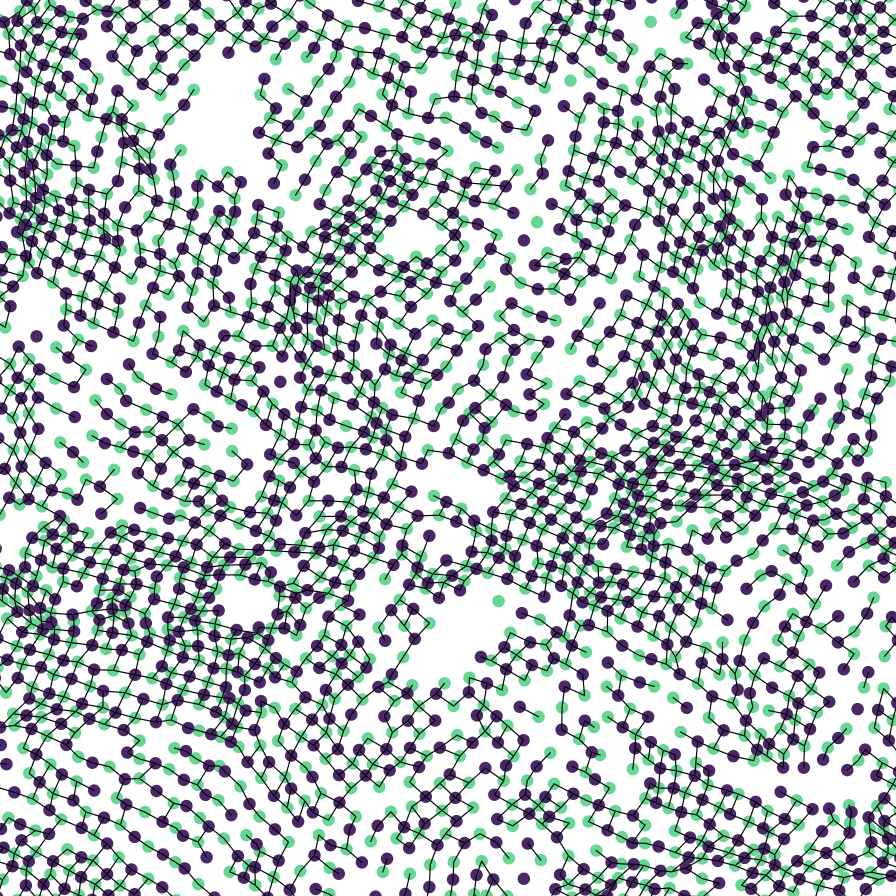
A WebGL 1 fragment shader for this pattern:

```glsl
precision highp float;
// Two kinds of round grains alternate on a bent, irregular square lattice with
// voids; thin black bonds join close neighbours. Each pixel estimates its place
// in the unbent lattice, then searches the displaced sites around it.

uniform vec2 u_resolution;

const float CELLS = 52.0;          // lattice cells across the canvas
const float GRAIN_RADIUS = 0.36;   // lengths below are in cells
const float BOND_HALF_WIDTH = 0.034;
const float BOND_REACH = 1.3;
const vec3 PAPER = vec3(1.0);
const vec3 GREEN = vec3(0.40, 0.84, 0.58);
const vec3 PURPLE = vec3(0.29, 0.155, 0.405);
const vec3 INK = vec3(0.0);

vec4 hash4(vec2 p) {
  vec4 h = fract(p.xyxy * vec4(0.1031, 0.1030, 0.0973, 0.1099));
  h += dot(h, h.wzxy + 33.33);
  return fract((h.xxyz + h.yzzw) * h.zywx);
}

// Contribution of one noise corner to two independent channels
vec2 corner(vec2 cell, vec2 offset) {
  vec4 g = hash4(cell) * 2.0 - 1.0;
  return vec2(dot(g.xy, offset), dot(g.zw, offset));
}

// Two-channel gradient noise
vec2 gradientNoise(vec2 p) {
  vec2 i = floor(p), f = p - i;
  vec2 w = f * f * f * (f * (f * 6.0 - 15.0) + 10.0);
  vec2 e = vec2(1.0, 0.0);
  vec2 low = mix(corner(i, f), corner(i + e.xy, f - e.xy), w.x);
  vec2 high = mix(corner(i + e.yx, f - e.yx), corner(i + e.xx, f - e.xx), w.x);
  return mix(low, high, w.y);
}

// Broad bending that turns the lattice from region to region
vec2 bend(vec2 p) {
  return 6.0 * gradientNoise(p / 18.0 + 41.0);
}

// Final position of a lattice site: bending, local strain and jitter
vec2 sitePosition(vec2 cell) {
  vec2 strain = 1.25 * gradientNoise(cell / 3.5 + 173.0);
  vec2 jitter = 0.34 * (hash4(cell + 311.0).xy - 0.5);
  return cell + bend(cell) + strain + jitter;
}

// False in the voids and at scattered vacancies
bool isOccupied(vec2 cell) {
  float hollow = gradientNoise(cell / 6.0 + 97.0).x;
  return hollow < 0.33 && hash4(cell + 507.0).z > 0.04;
}

float segmentDistance(vec2 p, vec2 a, vec2 b) {
  vec2 ab = b - a, ap = p - a;
  float t = clamp(dot(ap, ab) / max(dot(ab, ab), 0.0001), 0.0, 1.0);
  return length(ap - ab * t);
}

// Antialiased coverage of a shape with the given half size
float coverage(float dist, float halfSize, float pixel) {
  return clamp((halfSize - dist) / pixel + 0.5, 0.0, 1.0);
}

float bondCoverage(vec2 p, vec2 start, vec2 endCell, float pixel) {
  vec2 end = sitePosition(endCell);
  if (distance(start, end) > BOND_REACH || !isOccupied(endCell)) return 0.0;
  return coverage(segmentDistance(p, start, end), BOND_HALF_WIDTH, pixel);
}

void main() {
  float scale = min(u_resolution.x, u_resolution.y);
  float pixel = CELLS / scale;
  vec2 p = mat2(0.88, 0.475, -0.475, 0.88) * gl_FragCoord.xy * pixel;

  // Undo the broad bending by fixed-point iteration
  vec2 unbent = p;
  for (int k = 0; k < 6; k++) unbent = p - bend(unbent);
  vec2 home = floor(unbent + 0.5);

  float green = 0.0, purple = 0.0, bond = 0.0;
  for (int y = -3; y <= 3; y++) {
    for (int x = -3; x <= 3; x++) {
      vec2 cell = home + vec2(float(x), float(y));
      vec2 site = sitePosition(cell);
      float dist = distance(p, site);
      if (dist > BOND_REACH + 0.1 || !isOccupied(cell)) continue;

      float grain = coverage(dist, GRAIN_RADIUS, pixel);
      if (mod(cell.x + cell.y, 2.0) < 0.5) purple = max(purple, grain);
      else green = max(green, grain);

      bond = max(bond, bondCoverage(p, site, cell + vec2(1.0, 0.0), pixel));
      bond = max(bond, bondCoverage(p, site, cell + vec2(0.0, 1.0), pixel));
    }
  }

  // Layers from back to front
  vec3 color = mix(PAPER, GREEN, green);
  color = mix(color, PURPLE, purple);
  color = mix(color, INK, bond);
  gl_FragColor = vec4(color, 1.0);
}
```
